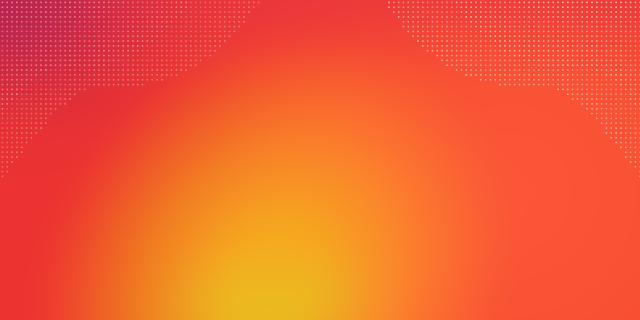
Reproduce this background procedurally as a Shadertoy shader.

```glsl
// Warm red gradient with a golden glow and wavy bands of halftone dots in both top corners.

// Background colours
const vec3 RED_LEFT = vec3(0.93, 0.20, 0.19);
const vec3 RED_RIGHT = vec3(0.965, 0.30, 0.19);
const vec3 CRIMSON_TOP = vec3(0.92, 0.21, 0.23);
const vec3 MAGENTA = vec3(0.70, 0.13, 0.33);
const vec3 CORAL = vec3(0.985, 0.34, 0.22);
const vec3 ORANGE_LEFT = vec3(0.94, 0.46, 0.13);
const vec3 ORANGE_RIGHT = vec3(0.99, 0.49, 0.18);
const vec3 AMBER = vec3(0.96, 0.67, 0.12);
const vec3 GOLD = vec3(0.92, 0.73, 0.12);

// Glow: a tilted ellipse, in units of canvas height
const vec2 GLOW_CENTER = vec2(0.85, 0.12);
const vec2 GLOW_AXIS = vec2(0.64, 0.768);
const vec2 GLOW_RADII = vec2(0.85, 0.72);

// Halftone dots
const vec3 DOT_COLOR = vec3(1.0, 0.76, 0.70);
const float DOT_PITCH = 0.0151;
const float DOT_RADIUS = 0.0029;
const float DOT_ALPHA_LEFT = 0.55;
const float DOT_ALPHA_RIGHT = 0.85;
const float MIRROR_X = 1.006;

// Each band edge: shelf depth, side knee, side rise, inner knee; then where it meets the top
const int BANDS = 3;
const vec4 BAND_SHAPE[BANDS] = vec4[BANDS](
    vec4(0.110, 0.10, 0.015, 0.00),
    vec4(0.216, 0.16, 0.150, 0.20),
    vec4(0.271, 0.30, 0.303, 0.35));
const float BAND_END[BANDS] = float[BANDS](0.404, 0.600, 0.815);

// Depth of a band edge below the top, at distance u from the side
float bandEdge(float u, vec4 shape, float end) {
    float side = max(1.0 - u / shape.y, 0.0);
    float inner = max((u - shape.w) / (end - shape.w), 0.0);
    return shape.x + shape.z * pow(side, 1.5) - shape.x * pow(inner, 2.5);
}

vec3 background(vec2 p) {
    vec3 color = mix(RED_LEFT, RED_RIGHT, smoothstep(0.2, 1.4, p.x));
    color = mix(color, CRIMSON_TOP, smoothstep(0.68, 1.06, p.y));
    color = mix(color, CORAL, 0.9 * exp(-4.0 * dot(p - vec2(1.6, 0.4), p - vec2(1.6, 0.4))));
    vec2 corner = (p - vec2(0.0, 1.0)) / vec2(0.42, 0.30);
    color = mix(color, MAGENTA, 0.85 * exp(-dot(corner, corner)));

    // Glow layers from orange rim to golden heart
    vec2 offset = p - GLOW_CENTER;
    vec2 local = vec2(dot(offset, GLOW_AXIS), dot(offset, vec2(-GLOW_AXIS.y, GLOW_AXIS.x)));
    float d = length(local / GLOW_RADII);
    vec3 orange = mix(ORANGE_LEFT, ORANGE_RIGHT, smoothstep(0.4, 1.2, p.x));
    vec3 heart = mix(GOLD, AMBER, smoothstep(0.0, 0.28, p.y));
    color = mix(color, orange, 1.0 - smoothstep(0.48, 1.03, d));
    return mix(color, heart, 1.0 - smoothstep(0.10, 0.66, d));
}

// Opacity of the dot in the grid cell centred on c
float dotStrength(vec2 c) {
    float u = min(c.x, 2.0 * MIRROR_X - c.x);
    float depth = 1.0 - c.y;
    float side = c.x < MIRROR_X ? DOT_ALPHA_LEFT : DOT_ALPHA_RIGHT;
    for (int i = 0; i < BANDS; i++) {
        float inside = bandEdge(u, BAND_SHAPE[i], BAND_END[i]) - depth;
        if (inside > 0.0) {
            float fade = i == 0 ? exp(-6.0 * depth) : exp(-5.0 * inside);
            return side * mix(0.4, 1.0, fade) * (i == 2 ? 0.8 : 1.0);
        }
    }
    return 0.0;
}

void mainImage(out vec4 fragColor, in vec2 fragCoord) {
    float pixel = 1.0 / iResolution.y;
    vec2 p = fragCoord * pixel;
    vec3 color = background(p);

    // Square dot grid anchored at the top left
    vec2 anchor = vec2(0.0, 1.0);
    vec2 center = (floor((p - anchor) / DOT_PITCH) + 0.5) * DOT_PITCH + anchor;
    float coverage = 1.0 - smoothstep(-0.5 * pixel, 0.5 * pixel, length(p - center) - DOT_RADIUS);
    color = mix(color, DOT_COLOR, coverage * dotStrength(center));

    fragColor = vec4(color, 1.0);
}
```
